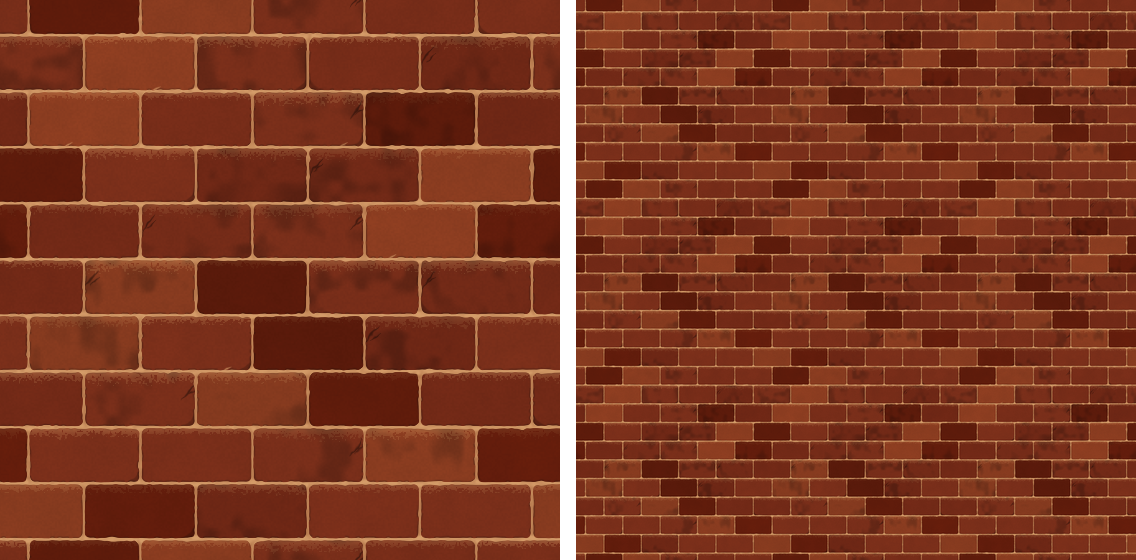
Left, the tile; right, the same tile 3 across and 3 down.
Write a Shadertoy shader that draws this texture.

```glsl
#define BRICKS vec2(5.0, 10.0)
#define SHIFT vec2(0.254, 0.371)
#define JOINT 0.021
#define CORNER 0.10
#define BASE vec3(0.47, 0.18, 0.10)
#define LIGHT vec3(0.54, 0.235, 0.125)
#define DARK vec3(0.38, 0.11, 0.045)
#define MORTAR vec3(0.83, 0.61, 0.41)
#define MORTAR_SHADE vec3(0.71, 0.47, 0.30)
#define DUST vec3(0.14, 0.16, 0.11)
#define GRAIN 340.0
#define WEAR 0.25

float hash(vec2 p) {
    vec3 q = fract(p.xyx * vec3(0.1031, 0.1030, 0.0973));
    q += dot(q, q.yzx + 33.33);
    return fract((q.x + q.y) * q.z);
}

// Value noise on the unit canvas that wraps after n cells
float noise(vec2 uv, float n) {
    vec2 p = uv * n, i = floor(p), f = p - i;
    f = f * f * (3.0 - 2.0 * f);
    vec2 a = mod(i, n), b = mod(i + 1.0, n);
    return mix(mix(hash(a), hash(vec2(b.x, a.y)), f.x),
               mix(hash(vec2(a.x, b.y)), hash(b), f.x), f.y);
}

float roundBox(vec2 p, vec2 halfSize, float r) {
    vec2 q = abs(p) - halfSize + r;
    return length(max(q, 0.0)) + min(max(q.x, q.y), 0.0) - r;
}

// Jagged stroke through the origin, tapering to both ends
float stroke(vec2 p, vec2 dir, float len, float width, float jag, float px) {
    float along = dot(p, dir);
    float across = dot(p, vec2(-dir.y, dir.x)) + jag;
    float w = width * (1.0 - abs(along) / len);
    return smoothstep(-px, px, w - abs(across)) * smoothstep(len, 0.8 * len, abs(along));
}

void mainImage(out vec4 fragColor, in vec2 fragCoord) {
    vec2 uv = fragCoord / iResolution.xy;
    float px = BRICKS.y / iResolution.y;

    // Running bond; p is measured in brick heights from the brick centre
    vec2 g = uv * BRICKS - vec2(0.0, SHIFT.y);
    float row = mod(floor(g.y), BRICKS.y);
    g.x -= SHIFT.x + (mod(row, 2.0) < 0.5 ? 0.495 : 0.0);
    vec2 id = vec2(mod(floor(g.x), BRICKS.x), row);
    vec2 p = (fract(g) - 0.5) * vec2(2.0, 1.0);
    float rnd = hash(id + 17.0), rnd2 = hash(id + 43.0), rnd3 = hash(id + 71.0);

    float grain = noise(uv, GRAIN);
    float rough = noise(uv, 150.0);
    float chips = noise(uv, 60.0);
    float cloud = noise(uv, 20.0) * 0.6 + noise(uv, 45.0) * 0.4;

    // Uneven brick outline
    float d = roundBox(p, vec2(1.0, 0.5) - JOINT, CORNER);
    d += (rough - 0.5) * 0.018 + 0.028 * pow(chips, 5.0);

    // Most courses hold one dark and one light brick
    float darkCol = floor(hash(vec2(row, 31.0)) * BRICKS.x);
    float lightStep = 1.0 + floor(hash(vec2(row, 57.0)) * (BRICKS.x - 1.0));
    float lightCol = mod(darkCol + lightStep, BRICKS.x);
    float isDark = float(id.x == darkCol && rnd < 0.88);
    float isLight = float(id.x == lightCol && rnd < 0.85);
    vec3 col = BASE * mix(vec3(0.92, 0.85, 0.83), vec3(1.02), smoothstep(0.0, 0.6, rnd2));
    col = mix(col, LIGHT * (0.96 + 0.06 * rnd2), isLight);
    col = mix(col, DARK * (0.92 + 0.16 * rnd2), isDark);

    // Mottling and soot
    col *= 1.0 + 0.06 * (cloud - 0.5) + 0.05 * (grain - 0.5);
    col *= 1.0 - 0.22 * smoothstep(0.45, 0.85, cloud) * step(0.6, rnd3);

    // Speckled dust along the upper edge
    float depth = 0.5 - JOINT - p.y;
    float reach = 0.13 + 0.13 * rnd3 + 0.08 * (cloud - 0.5);
    float cover = 1.05 - depth / reach;
    float dust = smoothstep(-0.1, 0.1, cover - grain);
    dust *= (0.55 + 0.45 * smoothstep(0.12, 0.0, depth)) * (0.6 + 0.4 * rnd);
    col += DUST * dust * (1.0 - 0.45 * isDark);

    // Ragged dark rim, heavier below
    float rim = smoothstep(-0.045, 0.0, d) * smoothstep(0.2, 0.7, rough);
    col *= 1.0 - WEAR * rim * (p.y < 0.2 ? 1.0 : 0.4);

    // Broken lower corners and cracks near the ends
    float side = rnd2 < 0.5 ? -1.0 : 1.0;
    float jag = (chips - 0.5) * 0.06 + (rough - 0.5) * 0.03;
    float broken = smoothstep(-px, px, roundBox(p, vec2(1.0, 0.5) - JOINT, 0.3) + jag * 0.5);
    broken *= step(0.0, p.x * side) * step(p.y, 0.0) * step(0.72, rnd);
    vec2 c = p - vec2(side * 0.86, 0.3 * rnd3 - 0.12);
    float crack = stroke(c, vec2(0.6, 0.8), 0.22, 0.022, jag, px);
    crack = max(crack, stroke(c - vec2(0.05, -0.03), vec2(0.8, 0.6), 0.13, 0.016, -jag, px));
    crack *= step(0.78, rnd3);
    col *= 1.0 - WEAR * max(broken * 0.8, crack * 1.6);

    // Mortar, shaded on the upright joints, with a few smears
    float upright = smoothstep(0.94, 0.98, abs(p.x)) * smoothstep(0.48, 0.40, abs(p.y));
    float shade = clamp(0.6 * upright + 0.7 * (rough - 0.35), 0.0, 1.0);
    vec3 mortar = mix(MORTAR, MORTAR_SHADE, shade);
    vec2 s = p - vec2(1.4 * rnd - 0.7, -0.455);
    float smear = stroke(s, vec2(0.88, 0.47), 0.10, 0.016, jag * 0.3, px) * step(0.85, rnd2);
    float joint = smoothstep(-0.6 * px, 0.6 * px, d);
    col = mix(col, mortar, max(joint, 0.7 * smear));

    fragColor = vec4(col, 1.0);
}
```
